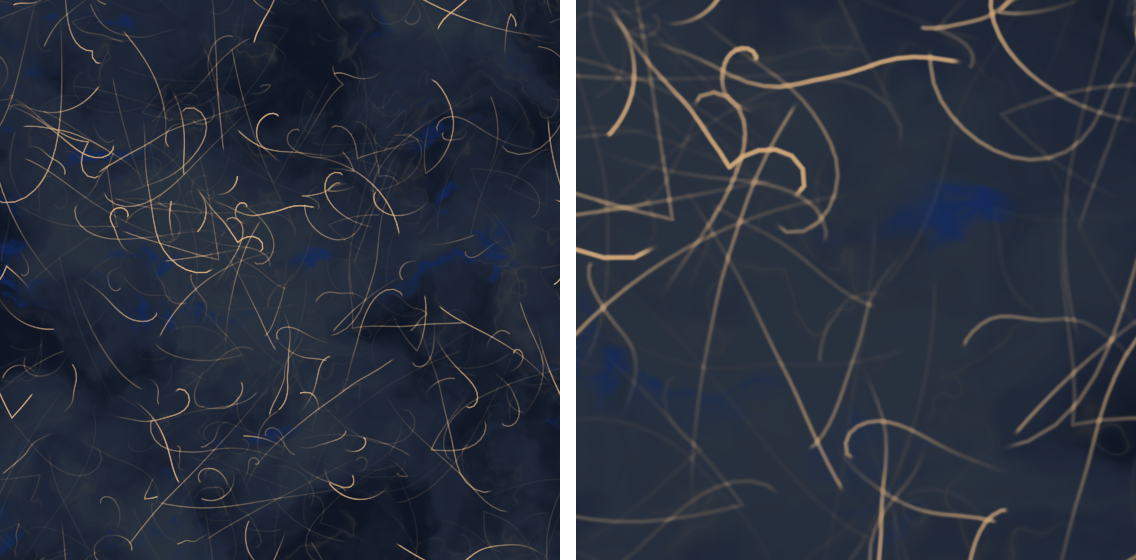
Left, the full canvas; right, a detail of the centre.
Give the GLSL for this texture, as a Shadertoy shader.

```glsl
// Fine golden fibres curling over dark navy clouds with faint blue stains.

const vec3 NAVY_DARK  = vec3(0.058, 0.082, 0.140);
const vec3 NAVY_MID   = vec3(0.118, 0.152, 0.220);
const vec3 NAVY_LIGHT = vec3(0.158, 0.192, 0.245);
const vec3 STAIN_BLUE = vec3(0.060, 0.160, 0.400);
const vec3 WISP_OLIVE = vec3(0.290, 0.275, 0.250);
const vec3 FIBRE_DIM  = vec3(0.420, 0.370, 0.320);
const vec3 FIBRE_GOLD = vec3(0.880, 0.700, 0.500);

const int   FIBRES      = 330;
const int   STEPS       = 20;
const float CLOUD_SCALE = 5.5;
const float WISP_SCALE  = 11.0;
const float MIN_LENGTH  = 0.06;
const float MAX_LENGTH  = 0.42;
const float FIBRE_WIDTH = 0.0027;
const float GROUPED     = 0.4;   // share of fibres lying in loose bundles
const float GROUP_SIZE  = 5.0;

float hash(vec2 p) {
    vec3 q = fract(p.xyx * 0.1031);
    q += dot(q, q.yzx + 33.33);
    return fract((q.x + q.y) * q.z);
}

vec4 hash4(float n) {
    vec4 q = fract(n * vec4(0.1031, 0.1030, 0.0973, 0.1099));
    q += dot(q, q.wzxy + 33.33);
    return fract((q.xxyz + q.yzzw) * q.zywx);
}

float noise(vec2 p) {
    vec2 i = floor(p), f = fract(p);
    f = f * f * (3.0 - 2.0 * f);
    return mix(mix(hash(i), hash(i + vec2(1, 0)), f.x),
               mix(hash(i + vec2(0, 1)), hash(i + vec2(1, 1)), f.x), f.y);
}

float fbm(vec2 p) {
    float sum = 0.0, amp = 0.5;
    for (int i = 0; i < 5; i++) {
        sum += amp * noise(p);
        p = mat2(1.6, 1.2, -1.2, 1.6) * p + 17.3;
        amp *= 0.55;
    }
    return sum / 1.055;
}

// Opacity of one fibre, walked as short segments with a drifting heading.
float fibre(vec2 uv, float id, float width) {
    vec4 place = hash4(id * 3.0 + 1.7);
    vec4 shape = hash4(id * 3.0 + 1311.3);
    vec4 group = hash4(floor(id / GROUP_SIZE) * 7.0 + 2503.1);
    float len = mix(MIN_LENGTH, MAX_LENGTH, place.w * place.w);
    vec2 start = place.xy;
    if (group.w < GROUPED) start = group.xy + 0.09 * (place.xy - 0.5);
    vec2 p = fract(uv - start + 0.5) - 0.5;
    if (dot(p, p) > (len + width) * (len + width)) return 0.0;

    vec4 style = hash4(id * 3.0 + 3727.9);
    float stride = len / float(STEPS);
    float turn = group.w < GROUPED ? group.z + 0.16 * (place.z - 0.5) : place.z;
    float heading = 6.2832 * turn;
    float bend = (shape.x - 0.5) * mix(0.34, 0.06, place.w);
    float hook = (shape.y - 0.5) * 2.0 * step(0.35, style.x);
    float jitter = mix(0.9, 0.3, place.w) * shape.z * shape.z;
    int kink = style.y < 0.2 ? 6 + int(style.z * 12.0) : -1;
    float strength = mix(0.10, 0.90, pow(shape.w, 2.4));
    float bright = 0.6 + 0.4 * style.w;

    vec2 a = vec2(0);
    float opacity = 0.0;
    for (int i = 0; i < STEPS; i++) {
        float t = float(i) / float(STEPS);
        heading += bend + hook * t * t * t * t
                 + jitter * (noise(vec2(t * 9.0, id * 1.37)) - 0.5);
        if (i == kink) heading += 1.9 * sign(shape.x - 0.5);
        vec2 dir = vec2(cos(heading), sin(heading));
        float along = clamp(dot(p - a, dir), 0.0, stride);
        float d = length(p - a - dir * along);
        float s = t + along / len;
        float taper = smoothstep(0.0, 0.15, s) * smoothstep(1.0, 0.96, s);
        float glow = mix(0.3, 1.0, smoothstep(0.0, bright, s)) * taper;
        opacity = max(opacity, glow * (1.0 - smoothstep(0.1 * width, width, d)));
        a += dir * stride;
    }
    return opacity * strength;
}

void mainImage(out vec4 fragColor, in vec2 fragCoord) {
    vec2 uv = fragCoord / iResolution.y;
    vec2 warp = vec2(fbm(uv * 5.0 + 3.1), fbm(uv * 5.0 + 41.7)) - 0.5;

    // Clouded ground
    float cloud = fbm(uv * CLOUD_SCALE + 1.8 * warp + 9.0);
    vec3 color = mix(NAVY_DARK, NAVY_MID, smoothstep(0.24, 0.54, cloud));
    color = mix(color, NAVY_LIGHT, smoothstep(0.50, 0.76, cloud));

    // Blurred olive wisps
    float fold = abs(2.0 * noise(uv * WISP_SCALE + 7.0 * warp + 60.0) - 1.0);
    float wisp = exp(-fold * 12.0) * smoothstep(0.42, 0.70, fbm(uv * 9.0 + 25.0));
    color = mix(color, WISP_OLIVE, 0.36 * wisp);

    // Small streaky blue stains
    float patches = smoothstep(0.53, 0.72, fbm(uv * 6.0 + 83.0));
    float streaks = smoothstep(0.56, 0.80, fbm(uv * vec2(14, 32) + 7.0 * warp + 120.0));
    color = mix(color, STAIN_BLUE, 0.75 * patches * streaks);

    // Fibres, layered so that crossings brighten
    float width = max(FIBRE_WIDTH, 1.2 / iResolution.y);
    float clear = 1.0;
    for (int i = 0; i < FIBRES; i++)
        clear *= 1.0 - fibre(uv, float(i), width);
    float gold = 1.0 - clear;
    color = mix(color, mix(FIBRE_DIM, FIBRE_GOLD, smoothstep(0.0, 0.6, gold)), gold);

    fragColor = vec4(color, 1.0);
}
```
